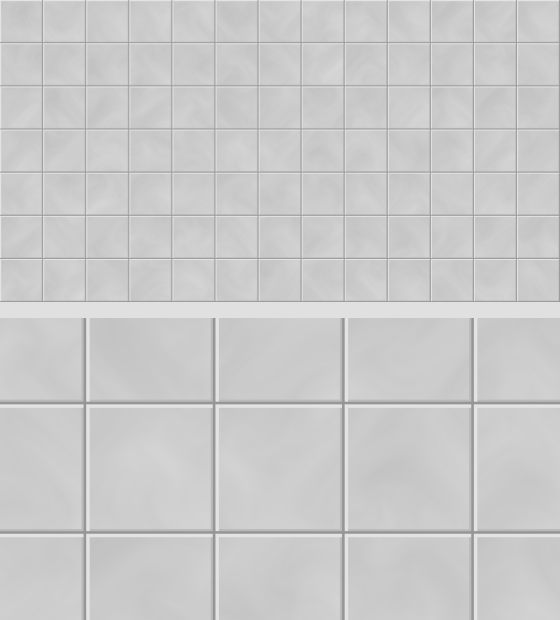
Top, the full canvas; bottom, a detail of the centre.
Write a Shadertoy shader that draws this texture.

```glsl
// Pale grey square wall tiles with bevelled edges, thin dark joints and soft clouding.

const vec2  TILES        = vec2(13.0, 7.0);  // tiles across and down
const float JOINT_WIDTH  = 0.020;            // widths as a share of one tile
const float SHADE_WIDTH  = 0.016;
const float LIGHT_WIDTH  = 0.027;
const vec3  TILE_COLOR   = vec3(0.797);
const vec3  JOINT_COLOR  = vec3(0.590);
const vec3  SHADE_COLOR  = vec3(0.730);
const vec3  LIGHT_COLOR  = vec3(0.890);
const float CLOUD_SCALE  = 3.4;              // radians per tile, first layer
const float CLOUD_DEPTH  = 0.030;
const float TILT_DEPTH   = 0.018;            // brightening to the lower right
const float TILE_VARIETY = 0.008;            // brightness change between tiles

vec2 hash2(vec2 p) {
    vec3 q = fract(p.xyx * vec3(0.1031, 0.1030, 0.0973));
    q += dot(q, q.yzx + 33.33);
    return fract((q.xx + q.yz) * q.zy);
}

// Layered, warped sines: a smooth cloud of about -1 to 1.
float clouds(vec2 p) {
    const mat2 TURN = mat2(0.8, 0.6, -0.6, 0.8);
    float sum = 0.0, weight = 0.55;
    for (int i = 0; i < 4; i++) {
        p += 0.7 * sin(p.yx * 1.3 + float(i) * 1.9);
        sum += weight * sin(p.x) * cos(p.y);
        p = TURN * p * 1.8;
        weight *= 0.55;
    }
    return sum;
}

// Pixel coverage of the band from a to b, on both axes.
vec2 band(vec2 x, float a, float b, vec2 pixel) {
    return clamp((b - x) / pixel + 0.5, 0.0, 1.0)
         - clamp((a - x) / pixel + 0.5, 0.0, 1.0);
}

// Coverage of a vertical and a horizontal band together.
float either(vec2 c) {
    return 1.0 - (1.0 - c.x) * (1.0 - c.y);
}

void mainImage(out vec4 fragColor, in vec2 fragCoord) {
    // Tile coordinates run down from the upper left.
    vec2 uv = fragCoord / iResolution.xy;
    vec2 grid = vec2(uv.x, 1.0 - uv.y) * TILES;
    vec2 pixel = TILES / iResolution.xy;
    vec2 id = floor(grid);
    vec2 local = grid - id;

    // Clouded face, different on each tile.
    vec2 seed = hash2(id + 7.0);
    float tone = CLOUD_DEPTH * clouds(local * CLOUD_SCALE + seed * 40.0);
    tone += TILT_DEPTH * (local.x + local.y - 1.0);
    tone += TILE_VARIETY * (seed.x + seed.y - 1.0);
    vec3 color = TILE_COLOR + tone;

    // Bevel and joint, measured from the nearest tile boundary.
    vec2 edge = fract(grid + 0.5) - 0.5;
    float shade = either(band(edge, -JOINT_WIDTH - SHADE_WIDTH, -JOINT_WIDTH, pixel));
    float light = either(band(edge, 0.0, LIGHT_WIDTH, pixel));
    float joint = either(band(edge, -JOINT_WIDTH, 0.0, pixel));
    color = mix(color, SHADE_COLOR, shade);
    color = mix(color, LIGHT_COLOR, light);
    color = mix(color, JOINT_COLOR, joint);

    fragColor = vec4(color, 1.0);
}
```
